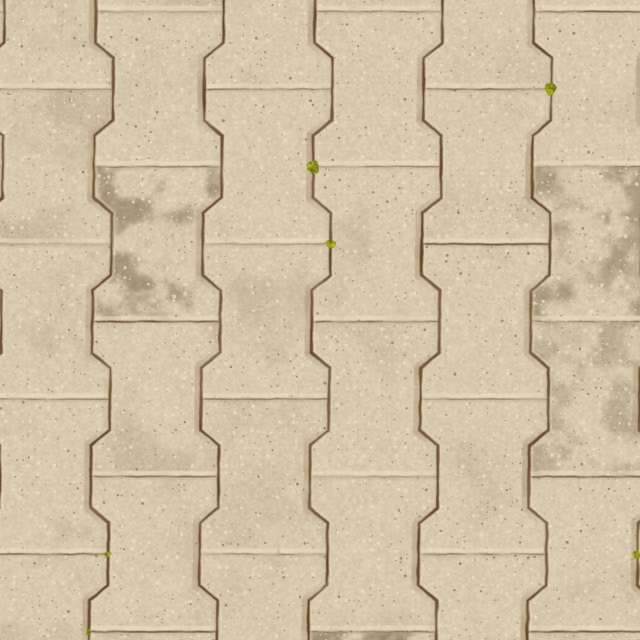
This texture is drawn by a WebGL 1 fragment shader. Its source:

```glsl
precision highp float;
// Interlocking sandy concrete pavers with notched sides, worn joints, stains and moss.

uniform vec2 u_resolution;

#define PITCH vec2(0.1712, 0.2422)    // column width, stone length
#define ORIGIN vec2(-0.0125, 0.8607)  // first side joint, first cross joint
#define NOTCH vec2(0.0143, 0.0120)    // half width and half height of the slanted edge
#define SLANT 0.0104                  // lean of the columns
#define SIDE_GAP 0.0020               // half width of the side joints
#define CROSS_GAP 0.0010              // half width of the cross joints
#define CHAMFER 0.0105                // width of the bevelled rim
#define WOBBLE 0.0026                 // raggedness of the joints
#define STAIN_SHARE 0.20              // share of stained stones
#define MOSS_SHARE 0.11               // share of corners with moss

const vec3 SAND  = vec3(0.85, 0.79, 0.68);
const vec3 SHADE = vec3(0.78, 0.71, 0.59);
const vec3 LIGHT = vec3(0.92, 0.87, 0.77);
const vec3 TAN   = vec3(0.68, 0.60, 0.47);
const vec3 GRIME = vec3(0.55, 0.48, 0.37);
const vec3 DARK  = vec3(0.36, 0.24, 0.12);
const vec3 MOSS  = vec3(0.57, 0.58, 0.13);

float hash(vec2 p) {
  vec3 q = fract(p.xyx * 0.1031);
  q += dot(q, q.yzx + 33.33);
  return fract((q.x + q.y) * q.z);
}

float noise(vec2 p) {
  vec2 i = floor(p), f = fract(p);
  f = f * f * (3.0 - 2.0 * f);
  return mix(mix(hash(i), hash(i + vec2(1.0, 0.0)), f.x),
             mix(hash(i + vec2(0.0, 1.0)), hash(i + 1.0), f.x), f.y);
}

float fbm(vec2 p) {
  float sum = 0.0, amp = 0.53;
  for (int i = 0; i < 4; i++) {
    sum += amp * noise(p);
    p = p * 2.03 + 17.3;
    amp *= 0.5;
  }
  return sum;
}

float segment(vec2 p, vec2 a, vec2 b) {
  vec2 d = b - a;
  return length(p - a - d * clamp(dot(p - a, d) / dot(d, d), 0.0, 1.0));
}

// Soft coverage of everything nearer than r
float cover(float d, float r, float soft) {
  return 1.0 - smoothstep(r - soft, r + soft, d);
}

// Scattered grains, at most one per cell
float grains(vec2 p, float share, float seed) {
  vec2 cell = floor(p) + seed;
  vec2 centre = 0.25 + 0.5 * vec2(hash(cell + 3.7), hash(cell + 9.1));
  float r = 0.08 + 0.15 * hash(cell + 5.3);
  return step(hash(cell), share) * cover(length(fract(p) - centre), r, 0.09);
}

void main() {
  float px = 0.7 / u_resolution.y;
  vec2 uv = gl_FragCoord.xy / u_resolution.y;
  vec2 ragged = vec2(fbm(uv * 55.0), fbm(uv * 55.0 + 40.0)) - 0.5;
  vec2 p = uv - ORIGIN + WOBBLE * ragged;
  p.x -= SLANT * (uv.y - 0.5);

  // Nearest side joint, its zigzag profile and the distance to it
  float side = floor(p.x / PITCH.x + 0.5);
  float q = p.y / PITCH.y;
  float facing = mod(side, 2.0) * 2.0 - 1.0;
  vec2 local = vec2((p.x - side * PITCH.x) * facing,
                    (abs(fract(q + 0.5) - 0.5) - 0.25) * PITCH.y);
  float wave = clamp(-local.y / NOTCH.y, -1.0, 1.0);
  float offset = (local.x - wave * NOTCH.x) * facing;
  vec2 bend = vec2(-NOTCH.x, NOTCH.y);
  float sideDist = min(segment(local, -bend, bend),
                   min(segment(local, bend, bend + vec2(0.0, 1.0)),
                       segment(local, -bend, -bend - vec2(0.0, 1.0))));

  // Stone and nearest cross joint; odd columns move by half a stone
  float column = side - step(offset, 0.0);
  float along = q + 0.5 * mod(column, 2.0);
  vec2 stone = vec2(column, floor(along)) + 50.0;
  float joint = floor(along + 0.5);
  float crossDist = (along - joint) * PITCH.y;

  // Stone surface: tone, mottling, stains and grit
  float tone = hash(stone + 7.0);
  float mottle = fbm(uv * 13.0 + tone * 9.0);
  float grit = noise(uv * 240.0) * 0.6 + noise(uv * 420.0) * 0.4;
  vec3 color = mix(SAND, SHADE, smoothstep(0.45, 0.85, mottle) * (0.3 + 0.6 * tone));
  float stained = smoothstep(1.0 - STAIN_SHARE, 1.0, hash(stone));
  color = mix(color, GRIME, stained * 0.8 * smoothstep(0.40, 0.75, fbm(uv * 24.0 + stone)));
  color += (grit - 0.5) * 0.085;
  color = mix(color, LIGHT, 0.75 * grains(uv * 75.0, 0.30, 11.0));
  color = mix(color, LIGHT, 0.60 * grains(uv * 130.0 + 0.4, 0.18, 71.0));
  color = mix(color, TAN, 0.70 * grains(uv * 110.0 + 0.7, 0.13, 31.0));
  color = mix(color, GRIME, 0.75 * grains(uv * 95.0 + 0.2, 0.03, 53.0));

  // Cross joints: pale rim above a thin line of uneven depth
  float wear = noise(uv * 38.0 + 5.0);
  float depth = hash(vec2(column, joint) + 90.0);
  float rim = cover(abs(crossDist - 0.0055), 0.0035, 0.0018);
  color = mix(color, LIGHT, rim * (0.35 + 0.4 * wear));
  color = mix(color, TAN, 0.30 * cover(abs(crossDist + 0.001), 0.003, 0.003));
  float crack = cover(abs(crossDist), CROSS_GAP * (0.7 + 0.8 * depth), px + 0.0006);
  color = mix(color, DARK, crack * clamp(0.15 + 0.55 * depth + 0.5 * (wear - 0.5), 0.08, 0.8));

  // Side joints: shaded chamfer on the left, pale lip on the right, dark gap
  float leftSide = step(offset, 0.0);
  float inward = 0.5 - 0.5 * wave * facing;
  float bevel = leftSide * cover(sideDist, CHAMFER, 0.002);
  color = mix(color, TAN, bevel * (0.12 + 0.45 * inward) * (0.5 + 0.7 * wear));
  float lip = (1.0 - leftSide) * cover(sideDist, 0.006, 0.002);
  color = mix(color, LIGHT, lip * 0.35);
  color = mix(color, TAN, 0.5 * cover(sideDist, 0.0035, 0.002));
  float gap = cover(sideDist, SIDE_GAP * (0.55 + 0.8 * wear), px + 0.0007);
  color = mix(color, DARK, gap * (0.65 + 0.3 * noise(uv * 25.0)));

  // Moss tufts where the joints meet
  float corner = floor(2.0 * q + 0.5);
  float tuft = length(vec2(sideDist, (q - 0.5 * corner) * PITCH.y)) + 0.016 * ragged.x;
  float mossy = step(hash(vec2(side, corner) + 130.0), MOSS_SHARE);
  color = mix(color, MOSS * (0.6 + 0.8 * grit), mossy * cover(tuft, 0.007, 0.0018));

  gl_FragColor = vec4(clamp(color, 0.0, 1.0), 1.0);
}
```
